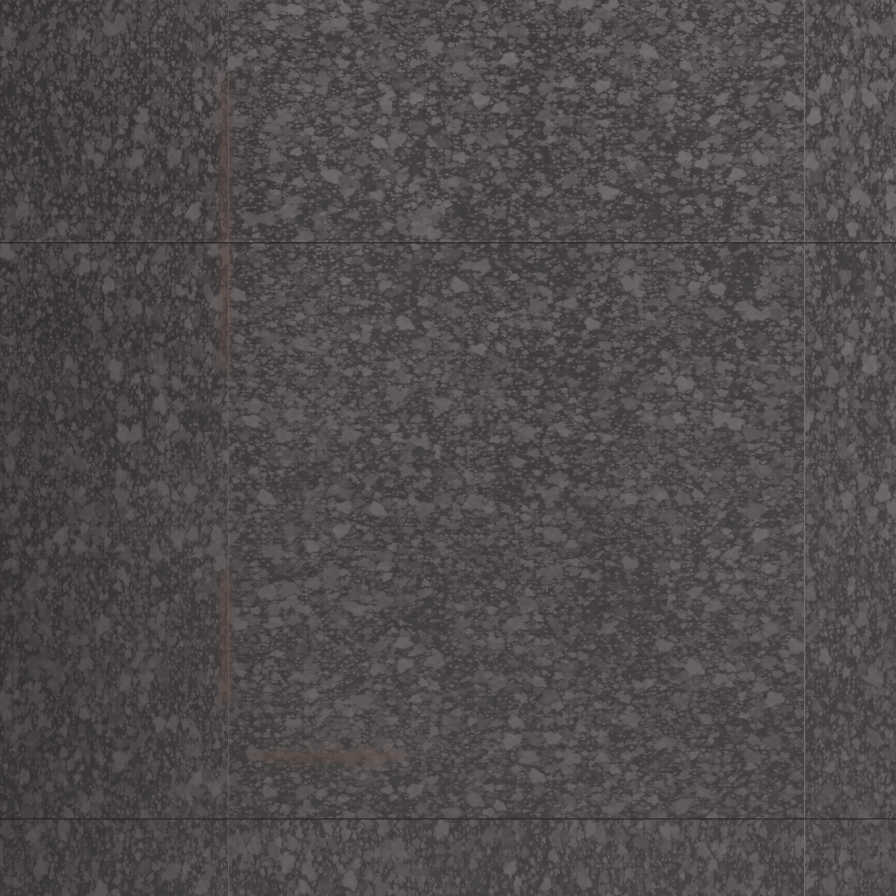
Write a WebGL 2 fragment shader that draws this texture.

```glsl
#version 300 es
precision highp float;

uniform vec2 u_resolution;
out vec4 fragColor;

const float TILE_SIZE = 0.643;
const vec2 TILE_ORIGIN = vec2(0.255, 0.086);
const vec3 STONE = vec3(0.240, 0.229, 0.236);
const vec3 MINERAL = vec3(0.425, 0.402, 0.408);
const vec3 RUST = vec3(0.37, 0.29, 0.255);

// Integer hash: three values in 0..1 per cell and seed
vec3 hash3(vec2 cell, int seed) {
    uvec3 v = uvec3(ivec3(ivec2(cell), seed) + 4096);
    v = v * 1664525u + 1013904223u;
    v.x += v.y * v.z; v.y += v.z * v.x; v.z += v.x * v.y;
    v ^= v >> 16u;
    v.x += v.y * v.z; v.y += v.z * v.x; v.z += v.x * v.y;
    return vec3(v >> 8u) / 16777216.0;
}

float valueNoise(vec2 p, int seed) {
    vec2 i = floor(p), f = fract(p);
    f = f * f * (3.0 - 2.0 * f);
    float low = mix(hash3(i, seed).x, hash3(i + vec2(1, 0), seed).x, f.x);
    float high = mix(hash3(i + vec2(0, 1), seed).x, hash3(i + vec2(1, 1), seed).x, f.x);
    return mix(low, high, f.y);
}

vec2 rotate(vec2 p, float angle) {
    float c = cos(angle), s = sin(angle);
    return vec2(c * p.x - s * p.y, s * p.x + c * p.y);
}

// Signed depth inside an angular, slightly stretched chip
float chipDepth(vec2 p, float radius, float phase) {
    p *= vec2(0.82, 1.2);
    float a = atan(p.y, p.x + 1e-6);
    float wobble = 1.0 + 0.14 * cos(3.0 * a + phase) + 0.10 * cos(5.0 * a - 2.0 * phase);
    return radius * wobble - length(p);
}

// Strength of the brightest chip in one layer of jittered cells
float chipLayer(vec2 p, float presence, float softness, int seed) {
    vec2 home = floor(p);
    float strength = 0.0;
    for (int y = -1; y <= 1; y++) {
        for (int x = -1; x <= 1; x++) {
            vec2 cell = home + vec2(x, y);
            vec3 place = hash3(cell, seed);
            vec3 look = hash3(cell, seed + 500);
            if (place.z > presence) continue;
            vec2 center = cell + 0.15 + 0.7 * place.xy;
            vec2 q = rotate(p - center, (look.x - 0.5) * 1.1);
            float depth = chipDepth(q, mix(0.24, 0.46, look.y), 6.283 * look.x);
            float cover = smoothstep(-softness, softness, depth);
            strength = max(strength, cover * mix(0.30, 0.95, look.z));
        }
    }
    return strength;
}

// Chips of falling size, the smaller ones more frequent
float speckle(vec2 p, float density, float pixel, int seed) {
    float scale = 48.0, presence = 0.36, strength = 0.0;
    for (int i = 0; i < 4; i++) {
        float softness = 0.06 + 0.6 * pixel * scale;
        float layer = chipLayer(p * scale, presence * density, softness, seed + i);
        strength = max(strength, layer * (1.0 - 0.06 * float(i)));
        scale *= 1.65;
        presence += 0.09;
    }
    return strength;
}

// Pixel coverage of a thin line at a signed distance
float hairline(float dist, float width, float pixel) {
    return clamp((0.5 * (width + pixel) - abs(dist)) / pixel, 0.0, 1.0) * min(1.0, width / pixel);
}

// Soft streak between two points
float streak(vec2 p, vec2 a, vec2 b, float width) {
    vec2 d = b - a;
    float t = clamp(dot(p - a, d) / dot(d, d), 0.0, 1.0);
    float across = length(p - a - t * d) / width;
    return exp(-across * across) * smoothstep(0.0, 0.15, t) * smoothstep(1.0, 0.8, t);
}

void main() {
    float pixel = 1.0 / min(u_resolution.x, u_resolution.y);
    vec2 uv = gl_FragCoord.xy * pixel;
    vec2 tileUv = (uv - TILE_ORIGIN) / TILE_SIZE;
    vec2 tile = floor(tileUv);
    vec2 seam = (tileUv - floor(tileUv + 0.5)) * TILE_SIZE;

    // Grain runs sideways in the middle column, upright elsewhere
    bool sideways = tile.x == 0.0 && tile.y >= 0.0;
    vec2 grainUv = sideways ? uv : uv.yx;
    int seed = 20 * int(tile.x + 3.0 * tile.y + 8.0);
    float density = 0.65 + 0.75 * valueNoise(uv * 17.0, 7);
    float chips = speckle(grainUv, density, pixel, seed);

    // Stone body with fine grit and uneven light
    float grit = valueNoise(grainUv * vec2(190.0, 260.0), 31) - 0.5;
    float haze = valueNoise(uv * 5.0, 11) - 0.5;
    float contrast = mix(0.78, 1.0, smoothstep(0.1, 0.95, uv.y));
    vec3 color = mix(STONE + 0.012 * (1.0 - uv.y), MINERAL, chips * contrast);
    color += 0.035 * grit + 0.014 * haze;
    color *= mix(0.87, 1.04, smoothstep(0.0, 0.4, uv.x)) + 0.03 * uv.x;

    // Rust stains along the joints
    float rust = streak(uv, vec2(0.252, 0.56), vec2(0.252, 0.95), 0.008);
    rust = max(rust, streak(uv, vec2(0.253, 0.20), vec2(0.253, 0.385), 0.008));
    rust = max(rust, streak(uv, vec2(0.27, 0.156), vec2(0.47, 0.156), 0.008));
    color = mix(color, RUST, 0.5 * rust);

    // Thin joints: pale upright ones, dark level ones with a faint lit rim
    float upright = hairline(seam.x, 0.0014, pixel) * mix(0.35, 0.75, step(0.6, uv.x));
    color = mix(color, vec3(0.47, 0.46, 0.46), upright);
    color = mix(color, vec3(0.13, 0.125, 0.13), 0.8 * hairline(seam.y, 0.0014, pixel));
    color += 0.05 * hairline(seam.y - 0.002, 0.0013, pixel) * step(0.5, uv.y);

    fragColor = vec4(color, 1.0);
}
```
